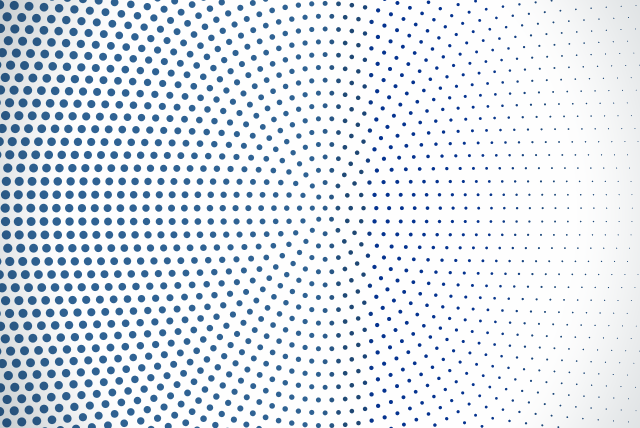
Give the GLSL for this background, as a WebGL 2 fragment shader.

```glsl
#version 300 es
precision highp float;
// Halftone burst: concentric rings of blue dots on a white ground. Ring k holds
// 6k evenly spaced dots, found by rounding polar coordinates to the nearest dot;
// size and colour follow each dot's horizontal place, and the sides are shaded.

uniform vec2 u_resolution;
out vec4 fragColor;

const float TAU = 6.2831853;
const float RING_STEP = 0.0299;               // ring spacing, in canvas heights
const vec2 BURST_CENTER = vec2(0.508, 0.5137); // fraction of the canvas

const vec3 PAPER = vec3(0.995);
const vec3 STEEL = vec3(0.185, 0.385, 0.575);
const vec3 NAVY = vec3(0.12, 0.28, 0.45);
const vec3 COBALT = vec3(0.02, 0.20, 0.56);
const vec3 SLATE = vec3(0.12, 0.29, 0.48);

// Centre of the ring dot nearest to p, relative to the burst centre.
vec2 nearestDot(vec2 p, float ringStep) {
    float ring = round(length(p) / ringStep);
    if (ring < 0.5) return vec2(0.0);
    float arc = TAU / (6.0 * ring);
    float angle = round(atan(p.y, p.x) / arc) * arc;
    return ring * ringStep * vec2(cos(angle), sin(angle));
}

// Dots shrink steadily from left to right.
float dotRadius(float across) {
    return max(0.0108 - 0.0100 * across, 0.0005);
}

// Steel at left, a narrow navy band, cobalt, then slate at far right.
vec3 dotColor(float across) {
    vec3 color = mix(STEEL, NAVY, smoothstep(0.49, 0.55, across));
    color = mix(color, COBALT, smoothstep(0.565, 0.585, across));
    return mix(color, SLATE, smoothstep(0.74, 0.86, across));
}

// Soft coverage of a disc, with an edge about one pixel wide.
float discMask(float dist, float radius, float pixel) {
    return clamp((radius - dist) / pixel + 0.5, 0.0, 1.0);
}

// Shading that gathers at the sides and corners, stronger on the left.
vec3 sideShade(vec2 uv) {
    float reach = length((uv - 0.5) * vec2(2.0, 1.15));
    float amount = smoothstep(0.78, 1.25, reach);
    float strength = mix(0.22, 0.12, smoothstep(0.3, 0.7, uv.x));
    return 1.0 - amount * strength * vec3(1.1, 0.98, 0.92);
}

void main() {
    vec2 uv = gl_FragCoord.xy / u_resolution;
    float aspect = u_resolution.x / u_resolution.y;
    float pixel = 1.0 / u_resolution.y;

    // Find the dot and its place across the canvas.
    vec2 p = (uv - BURST_CENTER) * vec2(aspect, 1.0);
    vec2 center = nearestDot(p, RING_STEP);
    float across = clamp(BURST_CENTER.x + center.x / aspect, 0.0, 1.0);

    // Lay the dot on the paper, then shade the sides.
    float mask = discMask(distance(p, center), dotRadius(across), pixel);
    vec3 color = mix(PAPER, dotColor(across), mask);
    fragColor = vec4(color * sideShade(uv), 1.0);
}
```
